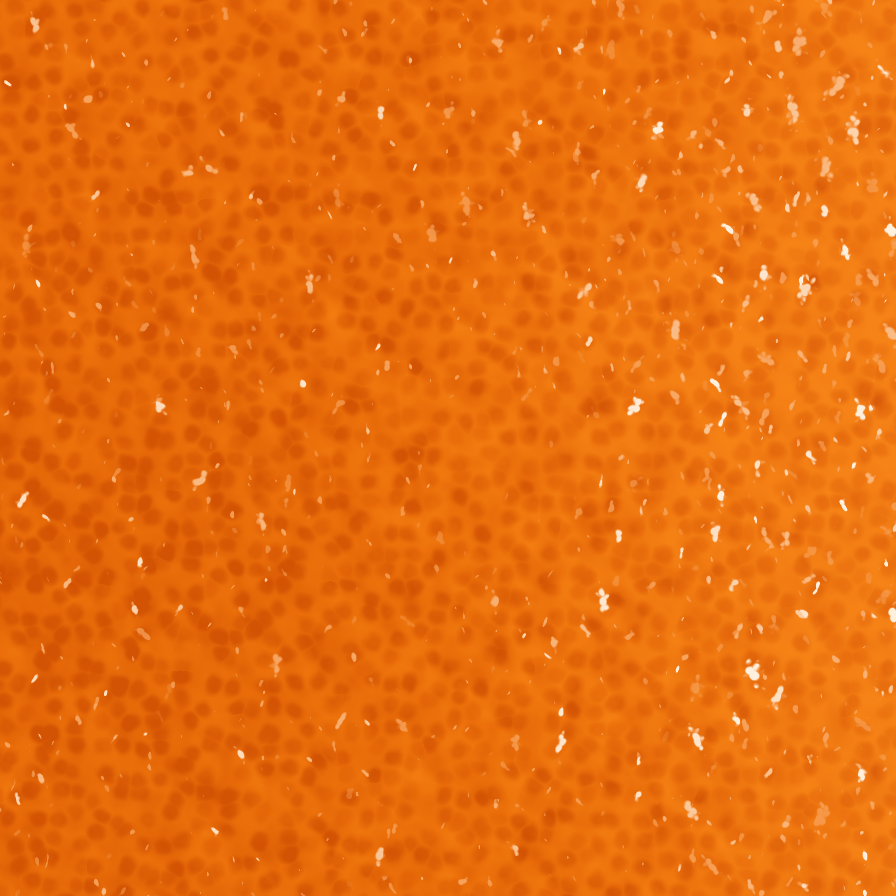
This texture is drawn by a three.js fragment shader. Its source:

```glsl
// Glossy orange peel: cellular noise draws the soft dark oil glands in a bright
// network, scattered pits add relief, and ragged upright glints sit by the pits.
// Glints grow larger and denser towards the lit right-hand side.
varying vec2 vUv;

const vec3 DEEP_ORANGE = vec3(0.825, 0.325, 0.012);
const vec3 MID_ORANGE = vec3(0.91, 0.42, 0.035);
const vec3 LIGHT_ORANGE = vec3(0.965, 0.505, 0.07);
const vec3 PEACH = vec3(0.97, 0.64, 0.36);
const vec3 GLINT_WHITE = vec3(1.0, 0.94, 0.87);

const float GLAND_SCALE = 40.0;
const float GLAND_CONTRAST = 0.50;
const float PIT_SCALE = 22.0;
const float SPECK_SCALE = 39.0;
const float RAGGED_SCALE = 105.0;
const float RELIEF = 0.75;
const vec2 LIGHT_DIR = vec2(0.85, 0.53);

vec2 hash2(vec2 p) {
  vec3 q = fract(p.xyx * vec3(0.1031, 0.1030, 0.0973));
  q += dot(q, q.yzx + 33.33);
  return fract((q.xx + q.yz) * q.zy);
}

// Nearest-site distance and a random value for that site.
vec2 cellular(vec2 p) {
  vec2 cell = floor(p);
  vec2 nearest = vec2(8.0, 0.0);
  for (int j = -1; j <= 1; j++) {
    for (int i = -1; i <= 1; i++) {
      vec2 id = cell + vec2(float(i), float(j));
      vec2 rnd = hash2(id);
      float d = length(id + 0.1 + 0.8 * rnd - p);
      if (d < nearest.x) nearest = vec2(d, fract(rnd.x * 17.0 + rnd.y * 5.0));
    }
  }
  return nearest;
}

// Layered sines, each octave turned and bent by the previous one.
float waves(vec2 p) {
  float sum = 0.0;
  float amp = 0.5;
  for (int i = 0; i < 4; i++) {
    sum += amp * sin(p.x + sum) * cos(p.y - 1.3 * sum);
    p = mat2(1.2, 1.4, -1.4, 1.2) * p + 2.7;
    amp *= 0.6;
  }
  return sum;
}

// Scattered pits: x is the slope shading, y the strength of the glints.
vec2 pits(vec2 p, float gloss, float ragged) {
  vec2 cell = floor(p);
  vec2 result = vec2(0.0);
  for (int j = -1; j <= 1; j++) {
    for (int i = -1; i <= 1; i++) {
      vec2 id = cell + vec2(float(i), float(j));
      vec2 place = hash2(id + 31.0);
      vec2 kind = hash2(id + 87.0);
      vec2 look = hash2(id + 143.0);
      vec2 d = p - id - place;

      // Dark hollow, shaded on the side facing away from the light.
      float hollow = exp(-9.0 * dot(d, d)) * (0.4 + 0.6 * kind.y);
      result.x -= hollow * (0.22 + 1.6 * dot(d, LIGHT_DIR));

      // Elongated glint, mostly upright, broken up by fine cells.
      float angle = (look.x - 0.5) * 1.5;
      float c = cos(angle);
      float s = sin(angle);
      vec2 g = mat2(c, -s, s, c) * (d + 0.1 * LIGHT_DIR);
      float size = mix(0.11, 0.38, look.y * look.y) * mix(0.85, 1.25, gloss);
      float edge = length(g * vec2(2.3, 1.0)) / size + ragged;
      float shown = step(kind.x, mix(0.38, 0.88, gloss));
      float power = mix(0.35, 1.0, kind.y) * mix(0.85, 1.1, gloss);
      result.y = max(result.y, shown * power * (1.0 - smoothstep(0.35, 1.1, edge)));
    }
  }
  return result;
}

void main() {
  vec2 uv = vUv;
  float broad = waves(uv * 5.0 + 1.0);
  float bumps = waves(uv * 43.0 + 4.0);
  vec2 warped = uv + 0.004 * vec2(waves(uv * 60.0), waves(uv * 60.0 + 9.0));

  // Oil glands of varying depth.
  vec2 gland = cellular(warped * GLAND_SCALE);
  float spot = 1.0 - smoothstep(0.16, 0.58, gland.x);
  spot *= mix(0.45, 1.0, gland.y);

  // Pits and glints at two sizes.
  float gloss = smoothstep(0.4, 1.0, uv.x - 0.25 * abs(uv.y - 0.65) + 0.08 * broad);
  float ragged = 1.3 * (cellular(warped * RAGGED_SCALE).x - 0.42);
  vec2 large = pits(warped * PIT_SCALE, gloss, ragged);
  vec2 small = pits(warped * SPECK_SCALE + 60.0, gloss * 0.7, ragged);
  float glint = max(large.y, 0.75 * small.y);

  // Skin tone from light falloff, network and relief.
  float tone = 0.66 + 0.32 * (uv.x - 0.5) + 0.06 * (uv.y - 0.5);
  tone += 0.10 * broad + 0.16 * bumps - GLAND_CONTRAST * spot;
  tone += RELIEF * (large.x + 0.4 * small.x) + 0.12 * gloss;
  vec3 color = mix(DEEP_ORANGE, MID_ORANGE, smoothstep(-0.1, 0.55, tone));
  color = mix(color, LIGHT_ORANGE, smoothstep(0.4, 1.05, tone));

  // Wet shine.
  color = mix(color, PEACH, 0.07 * gloss + 0.85 * smoothstep(0.08, 0.6, glint));
  color = mix(color, GLINT_WHITE, smoothstep(0.5, 0.95, glint));
  gl_FragColor = vec4(color, 1.0);
}
```
